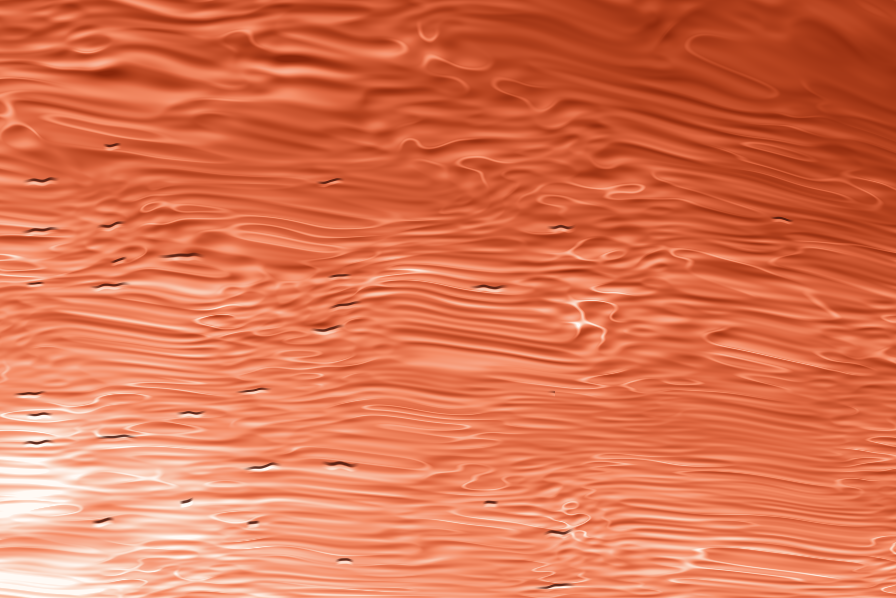
This texture is drawn by a Shadertoy shader. Its source:

```glsl
// Rippled water in orange light: dark at the upper right, glaring at the lower left.
// Stretched, warped gradient noise forms the waves; their slope and crests set a tone
// that a colour ramp turns into copper, coral and pale peach.

float hash(vec2 p) {
    vec3 q = fract(p.xyx * vec3(0.1031, 0.1030, 0.0973));
    q += dot(q, q.yzx + 33.33);
    return fract((q.x + q.y) * q.z);
}

float cornerSlope(vec2 cell, vec2 offset) {
    float angle = 6.2832 * hash(cell + 57.0);
    return dot(vec2(cos(angle), sin(angle)), offset);
}

float gradientNoise(vec2 p) {
    vec2 i = floor(p), f = fract(p);
    vec2 w = f * f * f * (f * (f * 6.0 - 15.0) + 10.0);
    vec2 e = vec2(1.0, 0.0);
    float low = mix(cornerSlope(i, f), cornerSlope(i + e, f - e), w.x);
    float high = mix(cornerSlope(i + e.yx, f - e.yx), cornerSlope(i + 1.0, f - 1.0), w.x);
    return 1.4 * mix(low, high, w.y);
}

// Sharp-crested swell plus smoother, finer chop
float waveHeight(vec2 p) {
    float swell = gradientNoise(p);
    float ridge = -sqrt(swell * swell + 0.004);
    float chop = gradientNoise(p * vec2(1.7, 2.0) + 19.3);
    return ridge + 0.5 * gradientNoise(p * vec2(0.8, 0.9) + 7.7) + 0.28 * chop;
}

vec3 waterColor(float tone) {
    vec3 c = mix(vec3(0.54, 0.15, 0.04), vec3(0.71, 0.26, 0.12), clamp(tone / 0.22, 0.0, 1.0));
    c = mix(c, vec3(0.87, 0.40, 0.25), clamp((tone - 0.22) / 0.22, 0.0, 1.0));
    c = mix(c, vec3(0.96, 0.55, 0.40), clamp((tone - 0.44) / 0.18, 0.0, 1.0));
    c = mix(c, vec3(0.97, 0.65, 0.53), clamp((tone - 0.62) / 0.13, 0.0, 1.0));
    c = mix(c, vec3(0.98, 0.79, 0.70), clamp((tone - 0.75) / 0.14, 0.0, 1.0));
    return mix(c, vec3(1.0, 0.98, 0.96), clamp((tone - 0.89) / 0.22, 0.0, 1.0));
}

// Short dark slits, one at most per grid cell; x = dark core, y = pale rim
vec2 slits(vec2 p, float chance) {
    vec2 grid = p / vec2(0.125, 0.045);
    vec2 cell = floor(grid);
    float present = step(hash(cell + 3.1), chance);
    vec2 jitter = vec2(hash(cell + 11.0), hash(cell + 23.0)) - 0.5;
    vec2 d = (fract(grid) - 0.5 - jitter * vec2(0.25, 0.4)) * vec2(0.125, 0.045);
    float halfLength = mix(0.012, 0.044, hash(cell + 41.0));
    d.y += d.x * 0.12 * hash(cell + 5.0) + 0.004 * gradientNoise(p * vec2(45.0, 9.0));
    float taper = 1.0 - smoothstep(0.3, 1.0, abs(d.x) / halfLength);
    float core = 1.0 - smoothstep(0.0008, 0.0032, abs(d.y));
    float rim = 1.0 - smoothstep(0.001, 0.004, abs(d.y - 0.005));
    return present * taper * vec2(core, rim);
}

void mainImage(out vec4 fragColor, in vec2 fragCoord) {
    vec2 uv = fragCoord / iResolution.y;
    float x = uv.x * 1.5 * iResolution.y / iResolution.x;
    float depth = 1.0 - uv.y;

    // Ripples tighten toward the bottom and bend down at the upper right
    float bend = max(x - 0.85, 0.0);
    float row = depth - 0.25 * bend * bend * (1.0 - depth);
    float warp = 1.7 * gradientNoise(vec2(x * 2.3, row * 3.5))
               + 0.7 * gradientNoise(vec2(x * 5.0, row * 9.0) + 31.0);
    vec2 wave = vec2(x * 9.0 + 1.2 * warp, 25.0 * row + 22.0 * row * row + warp);

    // Broad light: a diagonal gradient, soft patches, shade and glare
    float patches = gradientNoise(vec2(x * 2.0 + depth, depth * 5.0) + 4.0);
    float streaks = gradientNoise(vec2(x * 5.0, depth * 17.0) + 13.0);
    float tone = 0.47 + 0.42 * (depth - 0.5) - 0.20 * (x / 1.5 - 0.5);
    tone += 0.07 * patches + 0.06 * streaks;
    vec2 shade = (vec2(x, depth) - vec2(1.45, 0.24)) / vec2(0.4, 0.2);
    tone -= 0.09 * exp(-dot(shade, shade));
    vec2 glare = (vec2(x, depth) - vec2(0.0, 0.88)) / vec2(0.32, 0.19);
    tone += 0.34 * exp(-dot(glare, glare)) * (0.85 + streaks + 0.5 * patches);

    // Ripple shading, calmer in the dark corner
    float calm = smoothstep(0.5, 1.4, x) * (1.0 - smoothstep(0.1, 0.55, depth));
    float strength = mix(1.0, 0.42, calm) * (1.0 + 0.6 * patches);
    float slope = (waveHeight(wave + vec2(0.0, 0.12)) - waveHeight(wave - vec2(0.0, 0.12))) / 0.24;
    tone += 0.115 * strength * slope;

    // Thin glints along some of the crests
    float crest = 1.0 - smoothstep(0.0, 0.14, abs(gradientNoise(wave)));
    float glint = smoothstep(-0.05, 0.5, gradientNoise(wave * vec2(0.5, 0.35) + 47.0));
    tone += 0.27 * strength * crest * glint;

    // Dark slits, mostly left and below
    float chance = 0.30 * smoothstep(0.02, 0.5, depth) * (1.0 - smoothstep(0.55, 1.2, x));
    vec2 slit = slits(vec2(x, row + 0.012 * warp), chance + 0.015);
    vec3 color = waterColor(tone + 0.25 * slit.y);
    color = mix(color, vec3(0.27, 0.08, 0.04), 0.85 * slit.x);
    fragColor = vec4(color, 1.0);
}
```
